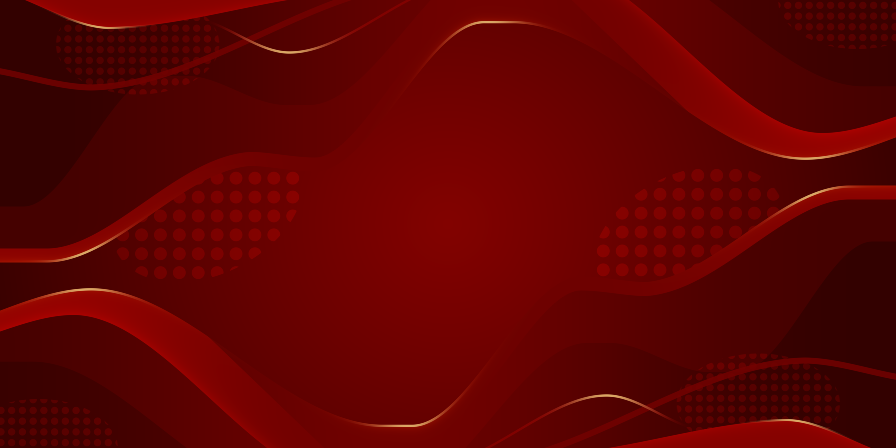
Give the GLSL for this background, as a Shadertoy shader.

```glsl
const vec2 CANVAS = vec2(768.0, 384.0); // design units, y runs downward
const vec3 GOLD = vec3(0.86, 0.66, 0.40);
const vec3 EMBER = vec3(0.66, 0.09, 0.0);

vec3 red(float level) {
    return vec3(level, 0.012 * level, 0.0);
}

float swing(float x, float from, float to, float rise) {
    return rise * smoothstep(from, to, x);
}

// Signed distance to a height curve, positive on its upper side
float gap(vec2 p, float curve) {
    float slope = dFdx(curve) / dFdx(p.x);
    return (curve - p.y) * inversesqrt(1.0 + slope * slope);
}

float fill(float d, float px) {
    return smoothstep(-0.5 * px, 0.5 * px, d);
}

float stroke(float d, float halfWidth, float px) {
    return fill(halfWidth - abs(d), px);
}

float glint(float x, float centre, float width) {
    float t = (x - centre) / width;
    return exp(-t * t);
}

// Dot grid clipped by a leaning ellipse
float halftone(vec2 p, vec2 centre, vec2 radius, float lean, float pitch, float px) {
    vec2 q = p - centre;
    vec2 cell = (fract(q / pitch) - 0.5) * pitch;
    float ellipse = 1.0 - length(vec2(q.x + lean * q.y, q.y) / radius);
    return fill(0.34 * pitch - length(cell), px) * fill(ellipse * radius.y, px);
}

float mainEdge(float x) {
    return 225.0 + swing(x, 40.0, 220.0, -83.0) + swing(x, 210.0, 270.0, 5.0)
        + swing(x, 270.0, 415.0, -127.0) + swing(x, 440.0, 690.0, 117.0)
        + swing(x, 690.0, 850.0, -40.0);
}

float shadowEdge(float x) {
    return 177.0 + swing(x, 20.0, 135.0, -112.0) + swing(x, 160.0, 245.0, 25.0)
        + swing(x, 265.0, 430.0, -130.0);
}

float ribbonTop(float x) {
    return -30.0 + swing(x, 470.0, 705.0, 144.0) + swing(x, 705.0, 830.0, -28.0);
}

float capEdge(float x) {
    return -10.0 + swing(x, -20.0, 95.0, 34.0) + swing(x, 90.0, 310.0, -30.0);
}

float strandCurve(float x) {
    return 58.0 + swing(x, -30.0, 80.0, 17.0) + swing(x, 75.0, 370.0, -90.0);
}

float threadCurve(float x) {
    return 15.0 + swing(x, 160.0, 248.0, 30.0) + swing(x, 248.0, 400.0, -60.0);
}

// One bank of waves, hanging from the upper edge
vec3 waves(vec3 backdrop, vec2 p, float px) {
    float x = p.x;
    float edge = gap(p, mainEdge(x));
    float top = gap(p, ribbonTop(x));
    float cap = gap(p, capEdge(x));
    float strand = gap(p, strandCurve(x));
    float thread = gap(p, threadCurve(x));
    float shadow = fill(gap(p, shadowEdge(x)), px);
    float corner = fill(gap(p, -40.0 + swing(x, 520.0, 740.0, 114.0)), px);
    float fold = fill(gap(p, 0.96 * (x - 490.0)), px);

    // Body and its darker folds
    float level = 0.44 - swing(abs(x - 420.0), 0.0, 380.0, 0.17);
    level *= mix(1.0, mix(0.74, 0.93, smoothstep(0.0, 350.0, x)), shadow);
    level *= 1.0 - 0.18 * corner;
    float dots = halftone(p, vec2(118.0, 38.0), vec2(70.0, 43.0), 0.0, 9.2, px)
        + halftone(p, vec2(735.0, 0.0), vec2(68.0, 42.0), 0.0, 9.2, px);
    vec3 col = red(level + 0.11 * dots);

    // Broad ribbon on the right, slim rim on the left
    float ribbon = fill(-top, px) * fold;
    col = mix(col, red(mix(0.45, 0.57, smoothstep(500.0, 720.0, x))), ribbon);
    col += red(0.10) * ribbon * exp(-abs(top) / 5.0);
    float rim = fill(12.0 - edge, px) * (1.0 - smoothstep(320.0, 410.0, x));
    col = mix(col, red(mix(0.54, 0.43, smoothstep(0.0, 270.0, x))), rim);

    // Strand, fine thread and corner cap
    col = mix(col, red(0.45), 0.85 * stroke(strand, 2.6, px));
    float threadLine = stroke(thread, 1.0, px) * smoothstep(175.0, 215.0, x);
    vec3 threadColour = mix(red(0.50), GOLD, glint(x, 246.0, 32.0));
    col = mix(col, threadColour, threadLine);
    col = mix(col, red(0.52 + 0.10 * exp(-abs(cap) / 5.0)), fill(cap, px));
    col = mix(col, GOLD, stroke(cap, 0.9, px) * glint(x, 85.0, 25.0));

    // Warm glow and gold along the main edge
    float warm = glint(x, 40.0, 80.0) + glint(x, 415.0, 50.0) + glint(x, 705.0, 75.0);
    float shine = glint(x, 72.0, 26.0) + glint(x, 418.0, 28.0) + glint(x, 695.0, 32.0);
    col = mix(col, EMBER, min(warm, 1.0) * exp(-abs(edge) / 3.0));
    col = mix(col, GOLD, min(shine, 1.0) * stroke(edge - 0.8, 1.2, px));
    return mix(backdrop, col, fill(edge, px));
}

void mainImage(out vec4 fragColor, in vec2 fragCoord) {
    vec2 p = fragCoord / iResolution.xy * CANVAS;
    p.y = CANVAS.y - p.y;
    vec2 turned = CANVAS - p;
    float px = CANVAS.y / iResolution.y;

    // Radial backdrop with two large dot fields
    float reach = length(p - 0.5 * CANVAS) / 400.0;
    vec3 col = red(0.51 - 0.29 * pow(reach, 1.1));
    vec2 centre = vec2(178.0, 177.0);
    vec2 radius = vec2(78.0, 65.0);
    float dots = halftone(p, centre, radius, 0.4, 16.2, px)
        + halftone(turned, centre, radius, 0.4, 16.2, px);
    col += red(0.11) * dots;

    // The same bank twice, turned by half a circle
    col = waves(col, p, px);
    col = waves(col, turned, px);
    fragColor = vec4(col, 1.0);
}
```
